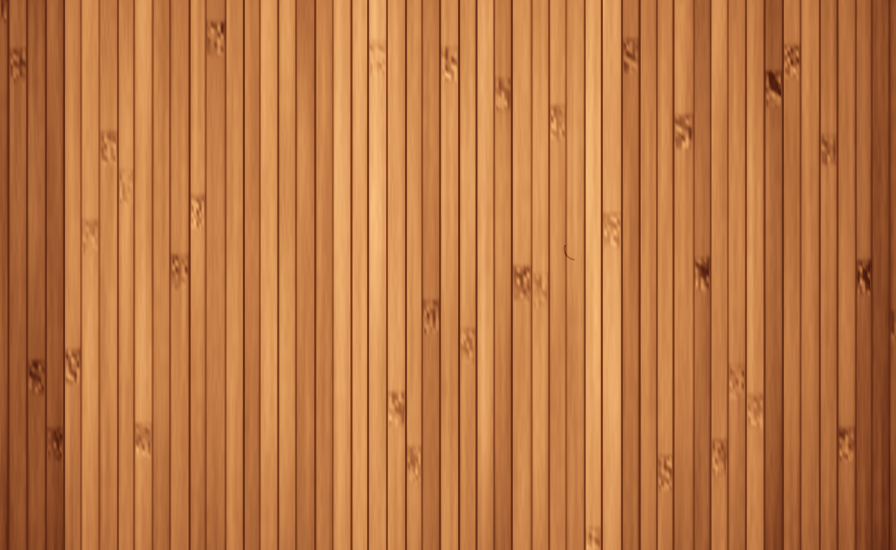
Write a Shadertoy shader that draws this texture.

```glsl
// Vertical bamboo slats with dark seams, fine grain and scattered mottled knots.

const float SLATS = 49.8;          // slats across the canvas
const float FIRST_SEAM = 0.43;     // phase of the leftmost seam, in slats
const float SEAM_JITTER = 0.14;    // uneven slat width, in slats
const float SEAM_WIDTH = 0.045;    // half width of a seam, in slats
const float SEAM_TONE = -0.6;
const float BASE_TONE = 4.3;       // position along the palette
const float SLAT_VARIATION = 2.3;
const float GRAIN = 1.5;
const float VIGNETTE = 2.3;
const float SIDE_SHADE = 0.6;
const vec2 LIGHT_CENTRE = vec2(0.43, 0.62);
const vec2 CLEAR_BAND = vec2(0.245, 0.37);  // stretch without knots
const float KNOT_CHANCE = 0.88;
const float KNOT_HALF_HEIGHT = 0.021;       // in canvas widths
const vec2 SCRATCH_CENTRE = vec2(0.642, 0.336);
const float SCRATCH_RADIUS = 0.012;

// Wood colours from dark to light
const vec3 WOOD[6] = vec3[6](
    vec3(0.45, 0.22, 0.11), vec3(0.57, 0.31, 0.16), vec3(0.67, 0.40, 0.22),
    vec3(0.76, 0.48, 0.27), vec3(0.84, 0.57, 0.33), vec3(0.91, 0.66, 0.41));

float hash(vec2 p) {
    vec3 q = fract(vec3(p.xyx) * 0.1031);
    q += dot(q, q.yzx + 33.33);
    return fract((q.x + q.y) * q.z);
}

float noise(vec2 p) {
    vec2 i = floor(p), f = fract(p);
    f = f * f * (3.0 - 2.0 * f);
    return mix(mix(hash(i), hash(i + vec2(1, 0)), f.x),
               mix(hash(i + vec2(0, 1)), hash(i + vec2(1, 1)), f.x), f.y);
}

vec3 woodColour(float tone) {
    tone = clamp(tone, -1.2, 5.9);
    int i = clamp(int(floor(tone)), 0, 4);
    return mix(WOOD[i], WOOD[i + 1], tone - float(i));
}

float seamOffset(float id) {
    return SEAM_JITTER * hash(vec2(id, 3.0));
}

// Tone change from the knot of one slat; u runs across the slat
float knotTone(float id, float u, float y, float height) {
    float x = (id - 9.5 - FIRST_SEAM) / SLATS;
    bool clear = x > CLEAR_BAND.x && x < CLEAR_BAND.y;
    if (clear || hash(vec2(id, 11.0)) > KNOT_CHANCE) return 0.0;
    float v = (y - height * hash(vec2(id, 17.0))) / KNOT_HALF_HEIGHT;
    float strength = mix(0.5, 1.1, hash(vec2(id, 23.0)));
    float mask = smoothstep(1.15, 0.5, abs(v)) * smoothstep(0.0, 0.15, u * (1.0 - u));
    float flecks = noise(vec2(u * 6.0 + id * 7.0, v * 3.0 + u * 2.0 + 40.0));
    float shade = -1.1 * smoothstep(-0.6, 0.8, v) * smoothstep(1.15, 0.8, v);
    float tail = -0.5 * exp(-2.0 * abs(v));
    return strength * (mask * (flecks - 0.52) * 5.0 + shade + tail);
}

void mainImage(out vec4 fragColor, in vec2 fragCoord) {
    vec2 uv = fragCoord / iResolution.xy;
    vec2 p = fragCoord / iResolution.x;
    float height = iResolution.y / iResolution.x;
    float pixel = SLATS / iResolution.x;

    // Slat index and position across it
    float s = p.x * SLATS - FIRST_SEAM + 10.0;
    float id = floor(s);
    if (s < id + seamOffset(id)) id -= 1.0;
    float left = id + seamOffset(id);
    float right = id + 1.0 + seamOffset(id + 1.0);
    float u = (s - left) / (right - left);

    // Slat tone, with an occasional much darker slat
    float tone = BASE_TONE + SLAT_VARIATION * (hash(vec2(id, 5.0)) - 0.5);
    tone -= 0.9 * step(hash(vec2(id, 29.0)), 0.08);
    tone += 0.9 * (noise(vec2(id * 5.3, p.y * 5.0)) - 0.5);

    // Grain: long streaks and short fibres
    float streaks = noise(vec2(s * 4.5, p.y * 6.0 + id * 3.7));
    float fibres = noise(vec2(s * 10.0 + 70.0, p.y * 50.0));
    tone += GRAIN * (0.7 * streaks + 0.3 * fibres - 0.5);

    // Rounded face, lit from the left
    tone += 0.5 * (0.5 - u) - 0.9 * pow(abs(2.0 * u - 1.0), 5.0);
    tone += knotTone(id, u, p.y, height);

    // Uneven light, falling off to the corners and both sides
    vec2 fall = (uv - LIGHT_CENTRE) * vec2(1.7, 1.1);
    tone -= VIGNETTE * dot(fall, fall);
    tone -= SIDE_SHADE * (smoothstep(0.14, 0.11, uv.x) + smoothstep(0.72, 0.85, uv.x) * 0.5);

    // Dark seams of varying depth
    float nearest = s - left < right - s ? id : id + 1.0;
    float seamDistance = min(s - left, right - s);
    float seam = 1.0 - smoothstep(SEAM_WIDTH - 0.5 * pixel, SEAM_WIDTH + 0.9 * pixel, seamDistance);
    float depth = mix(0.45, 1.0, hash(vec2(nearest, 31.0)));
    tone = mix(tone, min(tone, SEAM_TONE), seam * depth);

    // One short curved scratch
    vec2 q = p - SCRATCH_CENTRE;
    float arc = abs(length(q) - SCRATCH_RADIUS) * SLATS;
    float scratch = (1.0 - smoothstep(0.02, 0.02 + pixel, arc)) * step(q.x, 0.0) * step(q.y, 0.004);
    tone -= 1.8 * scratch;

    fragColor = vec4(woodColour(tone), 1.0);
}
```
